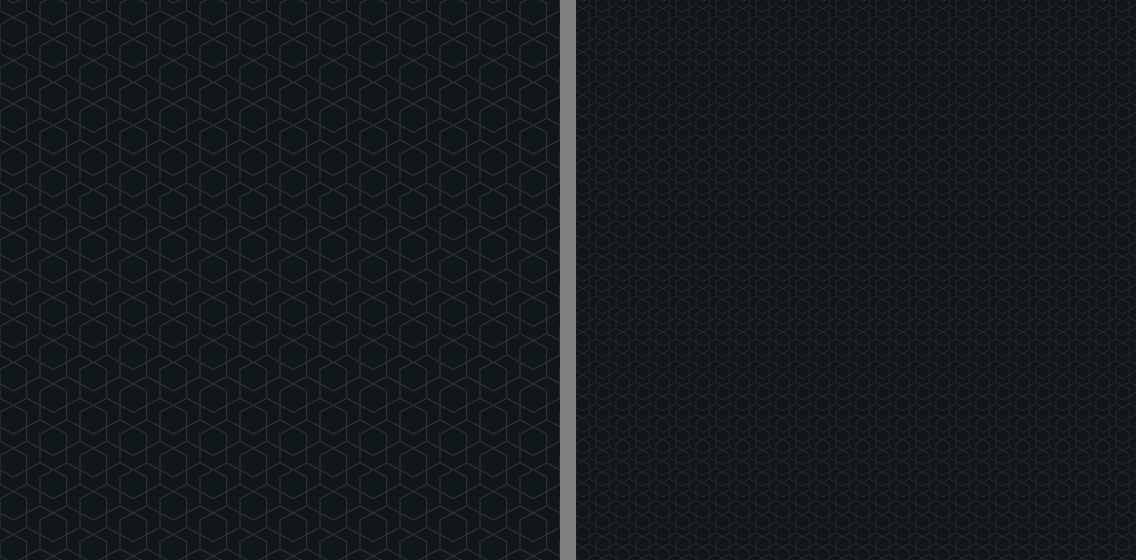
Left: one tile. Right: repeated 2 by 2.
Reproduce this pattern procedurally as a WebGL 1 fragment shader.

```glsl
precision highp float;
// Thin olive hexagons on near-black, their edges extended until they meet in threes.

uniform vec2 u_resolution;

float segmentDistance(vec2 p, vec2 a, vec2 b) {
  vec2 ab = b - a;
  float t = clamp(dot(p - a, ab) / dot(ab, ab), 0.0, 1.0);
  return length(p - a - ab * t);
}

// Distance to one hexagon and its extended edges; h is half its width and height.
float hexagonLines(vec2 p, vec2 h) {
  p.x = abs(p.x);
  float side = segmentDistance(p, h * vec2(1.0, 0.5), h * vec2(1.0, -1.5));
  float roof = segmentDistance(p, h * vec2(0.0, 1.0), h * vec2(1.0, 0.5));
  float horn = segmentDistance(p, h * vec2(0.0, 1.0), h * vec2(1.0, 1.5));
  float base = segmentDistance(p, h * vec2(0.0, -1.0), h * vec2(2.0, 0.0));
  return min(min(side, roof), min(horn, base));
}

void main() {
  vec2 uv = gl_FragCoord.xy / u_resolution;
  vec2 repeats = vec2(7.0, 13.0);
  vec2 halfSize = 1.0 / (repeats * vec2(6.0, 3.0));

  // Two interleaved grids, shifted by half a cell both ways
  float d = 1.0;
  for (int i = 0; i < 2; i++) {
    vec2 center = vec2(1.0 / 6.0, 0.258) + 0.5 * float(i);
    vec2 cell = fract(uv * repeats - center + 0.5) - 0.5;
    d = min(d, hexagonLines(cell / repeats, halfSize));
  }

  // Antialiased hairline
  float pixel = 1.0 / min(u_resolution.x, u_resolution.y);
  float line = clamp((0.001 - d) / pixel + 0.5, 0.0, 1.0);

  vec3 color = mix(vec3(0.063, 0.092, 0.1), vec3(0.2, 0.208, 0.165), line);
  gl_FragColor = vec4(color, 1.0);
}
```
